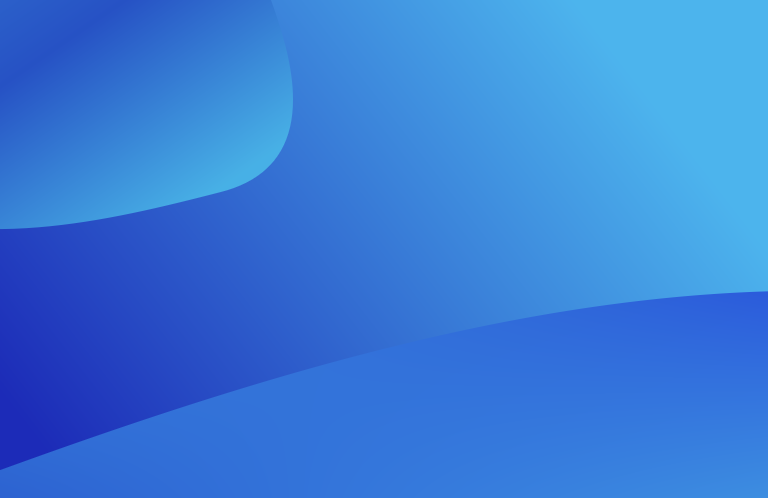
This background is drawn by a Shadertoy shader. Its source:

```glsl
// Smooth blue backdrop: a diagonal gradient, a rounded blob hanging in the
// upper left corner and a broad swell rising along the bottom.
// The blob is a chain of cubic curves; the swell is a cubic height function.

const float ASPECT = 1.536;       // design width for a height of one
const int CURVE_STEPS = 20;       // line pieces per cubic curve

const vec3 SKY_DARK = vec3(0.11, 0.17, 0.72);
const vec3 SKY_LIGHT = vec3(0.30, 0.705, 0.93);
const vec2 SKY_AXIS = vec2(0.79, 0.61);
const vec2 SKY_RANGE = vec2(0.133, 1.515);

const vec3 BLOB_DARK = vec3(0.15, 0.32, 0.77);
const vec3 BLOB_LIGHT = vec3(0.28, 0.69, 0.90);
const vec2 BLOB_AXIS = vec2(0.57, 0.82);
const float BLOB_VALLEY = 0.144;  // darkest band, measured along the axis
const float BLOB_RISE = 0.416;    // band to the light rim
const float BLOB_BACK = 0.96;     // slower rise toward the corner

const vec3 SWELL_LEFT = vec3(0.165, 0.36, 0.81);
const vec3 SWELL_RIGHT = vec3(0.17, 0.36, 0.86);
const vec3 SWELL_LIGHT = vec3(0.24, 0.56, 0.88);
const vec4 SWELL_SHAPE = vec4(0.056, 0.56, -0.09, -0.111);

// Control points; neighbouring curves share an end point
const vec2 BLOB_CURVE[10] = vec2[10](
    vec2(0.524, 1.048), vec2(0.556, 0.964), vec2(0.586, 0.880),
    vec2(0.586, 0.800), vec2(0.586, 0.700), vec2(0.536, 0.638),
    vec2(0.440, 0.614), vec2(0.300, 0.578), vec2(0.140, 0.538),
    vec2(-0.020, 0.540));

vec2 cubicPoint(vec2 a, vec2 b, vec2 c, vec2 d, float t) {
    float s = 1.0 - t;
    return s * s * s * a + 3.0 * s * t * (s * b + t * c) + t * t * t * d;
}

float segmentDistance(vec2 p, vec2 a, vec2 b) {
    vec2 ab = b - a;
    return length(p - a - ab * clamp(dot(p - a, ab) / dot(ab, ab), 0.0, 1.0));
}

// Signed distance; a ray to the right that crosses the rim once is inside
float blobDistance(vec2 p) {
    float nearest = 10.0;
    float side = 1.0;
    vec2 a = BLOB_CURVE[0];
    for (int k = 0; k < 9; k += 3) {
        for (int i = 1; i <= CURVE_STEPS; i++) {
            float t = float(i) / float(CURVE_STEPS);
            vec2 b = cubicPoint(BLOB_CURVE[k], BLOB_CURVE[k + 1],
                                BLOB_CURVE[k + 2], BLOB_CURVE[k + 3], t);
            nearest = min(nearest, segmentDistance(p, a, b));
            if ((a.y > p.y) != (b.y > p.y)) {
                float crossing = mix(a.x, b.x, (p.y - a.y) / (b.y - a.y));
                if (crossing > p.x) side = -side;
            }
            a = b;
        }
    }
    return side * nearest;
}

float swellDistance(vec2 p) {
    float u = p.x / ASPECT;
    float height = dot(SWELL_SHAPE, vec4(1.0, u, u * u, u * u * u));
    float slope = dot(SWELL_SHAPE.yzw, vec3(1.0, 2.0 * u, 3.0 * u * u)) / ASPECT;
    return (p.y - height) / sqrt(1.0 + slope * slope);
}

vec3 skyColor(vec2 p) {
    float t = (dot(p, SKY_AXIS) - SKY_RANGE.x) / (SKY_RANGE.y - SKY_RANGE.x);
    return mix(SKY_DARK, SKY_LIGHT, clamp(t, 0.0, 1.0));
}

vec3 blobColor(vec2 p) {
    float offset = dot(vec2(p.x, 1.0 - p.y), BLOB_AXIS) - BLOB_VALLEY;
    float t = max(offset / BLOB_RISE, -offset / BLOB_BACK);
    return mix(BLOB_DARK, BLOB_LIGHT, min(t, 1.0));
}

// The vertical shading reverses from left to right
vec3 swellColor(vec2 p) {
    float u = p.x / ASPECT;
    float t = 0.125 + 0.85 * u + p.y * (1.5 - 3.9 * u);
    return mix(mix(SWELL_LEFT, SWELL_RIGHT, u), SWELL_LIGHT, clamp(t, 0.0, 1.0));
}

float coverage(float distance, float pixel) {
    return clamp(0.5 - distance / pixel, 0.0, 1.0);
}

void mainImage(out vec4 fragColor, in vec2 fragCoord) {
    vec2 p = fragCoord / iResolution.xy * vec2(ASPECT, 1.0);
    float pixel = 1.0 / iResolution.y;

    vec3 color = skyColor(p);
    color = mix(color, blobColor(p), coverage(blobDistance(p), pixel));
    color = mix(color, swellColor(p), coverage(swellDistance(p), pixel));
    fragColor = vec4(color, 1.0);
}
```
